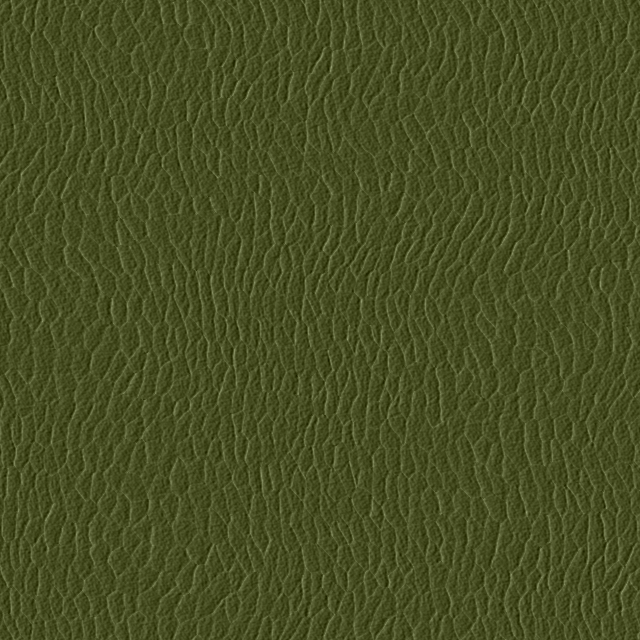
Write a WebGL 2 fragment shader that draws this texture.

```glsl
#version 300 es
precision highp float;

#define CELLS vec2(45.0, 26.0)
#define JITTER 0.72
#define FLOW 0.085
#define WOBBLE 0.004
#define CREASE_WIDTH 0.0031
#define WRINKLES 0.28
#define GRAIN 0.42
#define GRAIN_SCALE 165.0
#define RELIEF 0.2
#define RIM 0.13
#define LIGHT_STEP 0.0017
#define HIDE_COLOR vec3(0.268, 0.294, 0.125)

uniform vec2 u_resolution;
out vec4 outColor;

// Integer hash giving two values from 0 to 1
vec2 hash2(vec2 cell) {
    uvec2 v = uvec2(ivec2(cell) + 4096);
    v = v * 1664525u + 1013904223u;
    v.x += v.y * 1664525u;
    v.y += v.x * 1664525u;
    v ^= v >> 16u;
    v.x += v.y * 1664525u;
    v.y += v.x * 1664525u;
    v ^= v >> 16u;
    return vec2(v & 65535u) / 65535.0;
}

float cornerSlope(vec2 cell, vec2 offset) {
    float angle = 6.28318 * hash2(cell).x;
    return dot(vec2(cos(angle), sin(angle)), offset);
}

float gradientNoise(vec2 p) {
    vec2 cell = floor(p);
    vec2 f = p - cell;
    vec2 blend = f * f * f * (f * (f * 6.0 - 15.0) + 10.0);
    vec2 right = vec2(1.0, 0.0);
    vec2 up = vec2(0.0, 1.0);
    float low = mix(cornerSlope(cell, f), cornerSlope(cell + right, f - right), blend.x);
    float high = mix(cornerSlope(cell + up, f - up), cornerSlope(cell + 1.0, f - 1.0), blend.x);
    return mix(low, high, blend.y);
}

// Cell centres in staggered rows
vec2 cellCenter(vec2 cell) {
    float stagger = 0.5 * mod(cell.y, 2.0);
    return cell + vec2(0.25 + stagger, 0.5) + JITTER * (hash2(cell) - 0.5);
}

// Wide and narrow crease profiles, strongest on upright borders
vec2 creases(vec2 p, vec2 cells) {
    p *= cells;
    vec2 base = floor(p);
    vec2 home = base;
    float nearest = 8.0;
    for (int i = 0; i < 15; i++) {
        vec2 cell = base + vec2(i % 5 - 2, i / 5 - 1);
        float d = distance(cellCenter(cell), p);
        if (d < nearest) {
            nearest = d;
            home = cell;
        }
    }
    vec2 homeCenter = cellCenter(home);
    vec2 profile = vec2(0.0);
    for (int i = 0; i < 15; i++) {
        vec2 cell = base + vec2(i % 5 - 2, i / 5 - 1);
        if (cell == home) continue;
        vec2 center = cellCenter(cell);
        vec2 across = normalize(center - homeCenter);
        vec2 slope = across * cells;
        float border = dot(0.5 * (center + homeCenter) - p, across) / length(slope);
        float upright = slope.x * slope.x / dot(slope, slope);
        float strength = mix(0.3, 1.0, upright) * mix(0.45, 1.1, hash2(cell + home).y);
        vec2 widths = CREASE_WIDTH * vec2(1.0, 0.45);
        profile = max(profile, strength * exp(-max(border, 0.0) / widths));
    }
    return profile;
}

// Bend the grain direction, then roughen the crease lines
vec2 warp(vec2 p) {
    p.x += FLOW * gradientNoise(p * vec2(2.2, 4.0) + 17.0);
    p.y += 0.2 * FLOW * gradientNoise(p * 4.0 + 51.0);
    vec2 q = p * 48.0;
    return p + WOBBLE * vec2(gradientNoise(q + 7.0), gradientNoise(q + 93.0));
}

// Returns surface height and crease strength
vec2 leather(vec2 p) {
    vec2 w = warp(p);
    vec2 crease = creases(w, CELLS);
    float wrinkle = creases(w + 3.0, CELLS * 2.1).x;
    vec2 q = mat2(0.8, 0.6, -0.6, 0.8) * p * GRAIN_SCALE;
    float grain = gradientNoise(q) + 0.7 * gradientNoise(q.yx * 1.63 + 63.0);
    return vec2(GRAIN * grain - crease.x - WRINKLES * wrinkle, crease.y);
}

void main() {
    vec2 p = gl_FragCoord.xy / u_resolution.y;

    // Slope along the light, which comes from the upper left
    vec2 lightStep = LIGHT_STEP * normalize(vec2(0.93, -0.36));
    vec2 ahead = leather(p + lightStep);
    vec2 behind = leather(p - lightStep);
    float crease = 0.5 * (ahead.y + behind.y);

    // Worn creases vary in brightness across the hide
    float wear = 1.0 + 0.6 * gradientNoise(p * 22.0 + 5.0);
    float shade = RELIEF * (ahead.x - behind.x) + RIM * wear * crease;
    outColor = vec4(clamp(HIDE_COLOR + shade * vec3(0.97, 1.0, 0.98), 0.0, 1.0), 1.0);
}
```
